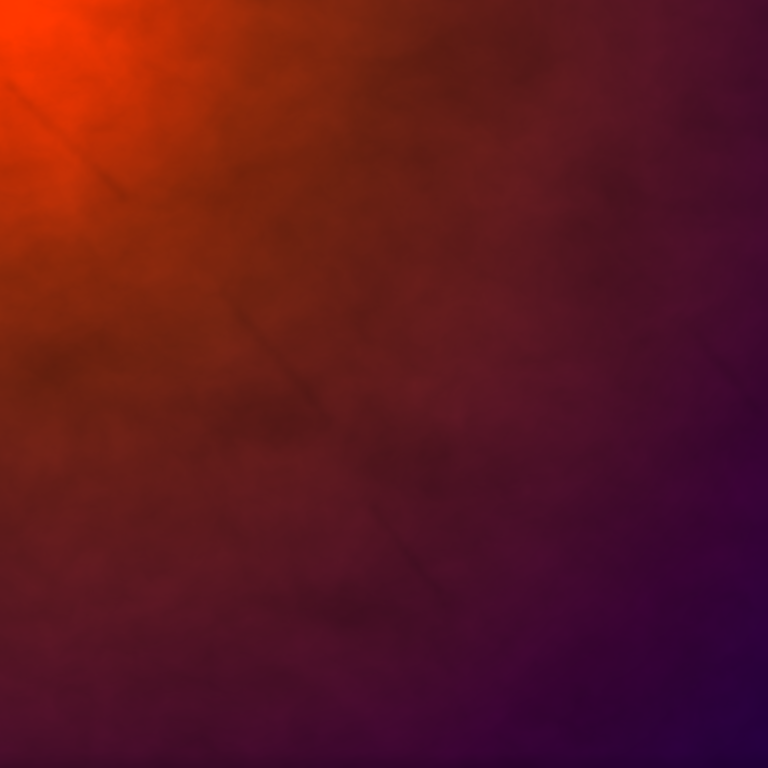
A WebGL 1 fragment shader for this background:

```glsl
precision highp float;
// Worn, glowing backdrop: a hot orange corner at the upper left cools through
// rust and wine to deep violet at the lower right. A radial colour ramp is
// shaded by warped gradient noise, soft stains and a few faint diagonal creases.

uniform vec2 u_resolution;

// Pseudo-random gradient for a lattice cell, each component in -1..1
vec2 cellGradient(vec2 cell) {
  vec3 p = fract(cell.xyx * vec3(0.1031, 0.103, 0.0973));
  p += dot(p, p.yzx + 33.33);
  return fract((p.xx + p.yz) * p.zy) * 2.0 - 1.0;
}

float gradientNoise(vec2 p) {
  vec2 cell = floor(p);
  vec2 f = fract(p);
  vec2 w = f * f * f * (f * (f * 6.0 - 15.0) + 10.0);
  float a = dot(cellGradient(cell), f);
  float b = dot(cellGradient(cell + vec2(1.0, 0.0)), f - vec2(1.0, 0.0));
  float c = dot(cellGradient(cell + vec2(0.0, 1.0)), f - vec2(0.0, 1.0));
  float d = dot(cellGradient(cell + vec2(1.0, 1.0)), f - vec2(1.0, 1.0));
  return mix(mix(a, b, w.x), mix(c, d, w.x), w.y);
}

float fbm(vec2 p) {
  float sum = 0.0;
  float amplitude = 0.5;
  for (int octave = 0; octave < 5; octave++) {
    sum += amplitude * gradientNoise(p);
    p = mat2(1.6, 1.2, -1.2, 1.6) * p + 7.3;
    amplitude *= 0.55;
  }
  return sum;
}

// Blends to the next ramp colour between two distances
vec3 rampStep(vec3 current, vec3 next, float from, float to, float d) {
  return mix(current, next, clamp((d - from) / (to - from), 0.0, 1.0));
}

vec3 emberRamp(float d) {
  vec3 c = vec3(0.98, 0.21, 0.0);
  c = rampStep(c, vec3(0.78, 0.185, 0.015), 0.04, 0.21, d);
  c = rampStep(c, vec3(0.56, 0.16, 0.04), 0.21, 0.34, d);
  c = rampStep(c, vec3(0.44, 0.135, 0.065), 0.34, 0.50, d);
  c = rampStep(c, vec3(0.36, 0.095, 0.125), 0.50, 0.77, d);
  c = rampStep(c, vec3(0.285, 0.055, 0.16), 0.77, 0.97, d);
  c = rampStep(c, vec3(0.22, 0.012, 0.20), 0.97, 1.15, d);
  return rampStep(c, vec3(0.15, 0.0, 0.25), 1.15, 1.40, d);
}

// Soft elliptical stain, 1 at its centre
float stain(vec2 p, vec2 centre, vec2 radius) {
  vec2 q = (p - centre) / radius;
  return exp(-dot(q, q));
}

// Soft line segment, 1 along its spine
float crease(vec2 p, vec2 start, vec2 end, float width) {
  vec2 along = end - start;
  float t = clamp(dot(p - start, along) / dot(along, along), 0.0, 1.0);
  float d = length(p - start - along * t) / width;
  return exp(-d * d);
}

void main() {
  vec2 uv = gl_FragCoord.xy / u_resolution;
  vec2 warp = vec2(fbm(uv * 4.0 + 3.1), fbm(uv * 4.0 + 19.7));
  vec2 p = uv + 0.06 * warp;

  // Colour follows the distance from the glowing corner
  float d = length(uv - vec2(0.0, 1.0));
  vec3 color = emberRamp(d + 0.04 * warp.x);

  // Broad clouds and fine mottling
  float clouds = fbm(p * 5.0 + 11.0);
  float mottling = fbm(p * vec2(17.0, 21.0) + 41.0);
  float shade = 1.0 + 0.22 * clouds + 0.16 * mottling;

  // Darker stains
  float stains = stain(p, vec2(0.61, 0.92), vec2(0.10, 0.08));
  stains += stain(p, vec2(0.31, 0.73), vec2(0.09, 0.07));
  stains += stain(p, vec2(0.07, 0.51), vec2(0.06, 0.05));
  stains += stain(p, vec2(0.35, 0.44), vec2(0.12, 0.04));
  stains += stain(p, vec2(0.57, 0.40), vec2(0.10, 0.05));
  stains += stain(p, vec2(0.47, 0.21), vec2(0.09, 0.04));
  stains += stain(p, vec2(0.79, 0.70), vec2(0.06, 0.12));
  shade -= 0.11 * stains;

  // Faint creases running down to the right
  vec2 q = uv + 0.015 * warp;
  float creases = crease(q, vec2(0.01, 0.89), vec2(0.16, 0.75), 0.008);
  creases += crease(q, vec2(0.29, 0.62), vec2(0.43, 0.45), 0.009);
  creases += crease(q, vec2(0.49, 0.34), vec2(0.57, 0.23), 0.008);
  creases += crease(q, vec2(0.91, 0.56), vec2(0.99, 0.46), 0.008);
  shade -= 0.06 * creases;

  // Slight darkening along the bottom rim
  shade *= mix(0.88, 1.0, smoothstep(0.0, 0.025, uv.y));
  gl_FragColor = vec4(color * shade, 1.0);
}
```
